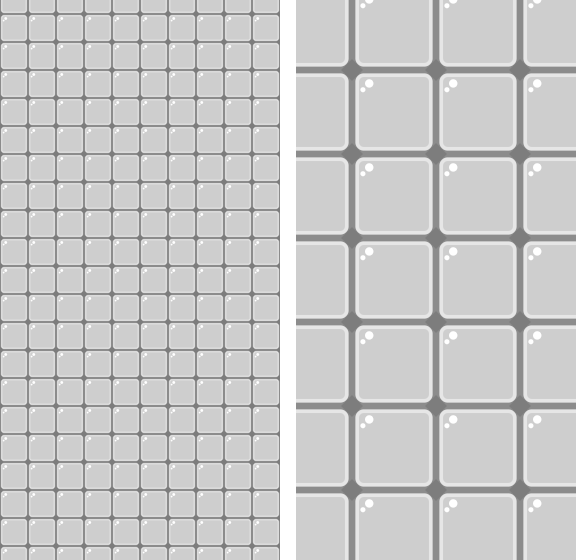
Left, the full canvas; right, a detail of the centre.
This pattern is drawn by a Shadertoy shader. Its source:

```glsl
float roundedBox(vec2 p, float halfSize, float radius) {
    vec2 q = abs(p) - halfSize + radius;
    return length(max(q, 0.0)) + min(max(q.x, q.y), 0.0) - radius;
}

// Coverage of a shape from its signed distance
float cover(float dist, float pixel) {
    return clamp(0.5 - dist / pixel, 0.0, 1.0);
}

void mainImage(out vec4 fragColor, in vec2 fragCoord) {
    // 10 by 20 cells, with half rows at the top and bottom
    vec2 grid = fragCoord / iResolution.xy * vec2(10.0, 20.0) + vec2(0.0, 0.5);
    vec2 cell = fract(grid) - 0.5;
    float pixel = 10.0 / iResolution.x;

    // Grout, with darker diamonds at the crossings
    vec2 toCrossing = 0.5 - abs(cell);
    float diamond = (toCrossing.x + toCrossing.y - 0.13) * 0.7071;
    vec3 color = mix(vec3(0.55), vec3(0.49), cover(diamond, pixel));

    // Tile with a pale rim
    float tile = roundedBox(cell, 0.46, 0.10);
    color = mix(color, vec3(0.90), cover(tile, pixel));
    color = mix(color, vec3(0.808), cover(tile + 0.044, pixel));

    // Two glints in the upper left corner
    float largeGlint = length(cell - vec2(-0.295, 0.34)) - 0.05;
    float smallGlint = length(cell - vec2(-0.37, 0.265)) - 0.03;
    color = mix(color, vec3(1.0), cover(min(largeGlint, smallGlint), pixel));

    fragColor = vec4(color, 1.0);
}
```
